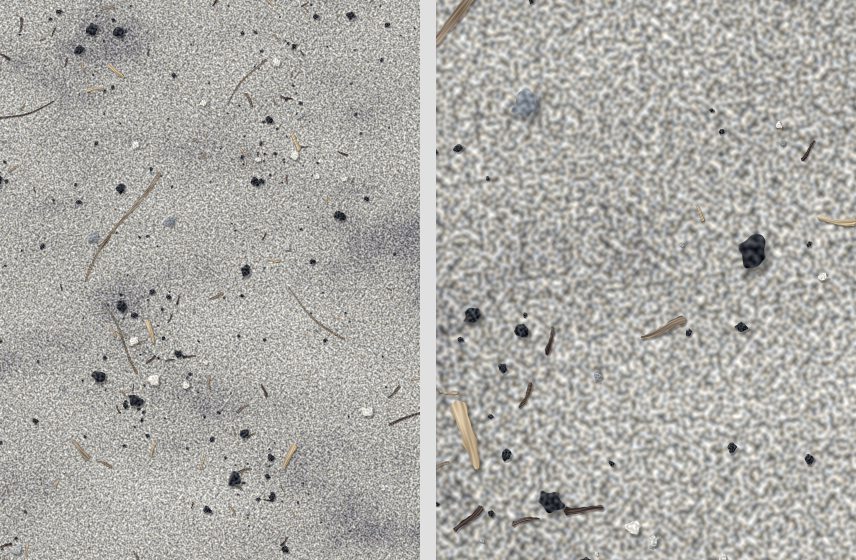
Left: the whole. Right: its middle third, enlarged.
This texture is drawn by a Shadertoy shader. Its source:

```glsl
// Grey beach sand strewn with coal bits, pale pebbles, wood chips and twigs.

#define GRAIN_FREQ 300.0
#define GRAIN_CONTRAST 0.38
#define PATCH_CONTRAST 0.17
#define COAL_SHARE 0.68
#define CLUSTERING 0.85
#define SHADOW 0.32

const vec3 SAND  = vec3(0.685, 0.680, 0.662);
const vec3 DAMP  = vec3(0.560, 0.555, 0.575);
const vec3 COAL  = vec3(0.17, 0.18, 0.21);
const vec3 SLATE = vec3(0.50, 0.53, 0.57);
const vec3 SHELL = vec3(0.90, 0.89, 0.86);
const vec3 BARK  = vec3(0.27, 0.22, 0.21);
const vec3 STRAW = vec3(0.76, 0.68, 0.56);

vec2 hash2(vec2 p) {
    vec3 h = fract(p.xyx * vec3(0.1031, 0.1030, 0.0973));
    h += dot(h, h.yzx + 33.33);
    return fract((h.xx + h.yz) * h.zy);
}

float cornerSlope(vec2 cell, vec2 offset) {
    float angle = 6.2832 * hash2(cell).x;
    return dot(vec2(cos(angle), sin(angle)), offset);
}

// Gradient noise, roughly -0.7 to 0.7
float noise(vec2 p) {
    vec2 i = floor(p), f = p - i;
    vec2 u = f * f * f * (f * (f * 6.0 - 15.0) + 10.0);
    vec2 e = vec2(1.0, 0.0);
    return mix(mix(cornerSlope(i, f), cornerSlope(i + e.xy, f - e.xy), u.x),
               mix(cornerSlope(i + e.yx, f - e.yx), cornerSlope(i + 1.0, f - 1.0), u.x), u.y);
}

mat2 rotation(float a) {
    return mat2(cos(a), sin(a), -sin(a), cos(a));
}

// Where debris gathers: 0 on clean sand, 1 inside a drift
float litter(vec2 p) {
    return smoothstep(0.0, 0.45, noise(p * 4.6 + 7.3) + 0.35 * noise(p * 13.0));
}

vec3 sand(vec2 p) {
    float broad = noise(p * vec2(3.0, 4.5) + 2.0) + 0.6 * noise(p * vec2(7.0, 13.0) + 9.0)
                + 0.35 * noise(p * 31.0);
    float damp = smoothstep(0.08, 0.75, broad);
    vec3 col = mix(SAND, DAMP, 0.75 * damp) - PATCH_CONTRAST * 0.45 * broad;
    vec2 g = rotation(0.64) * p * GRAIN_FREQ;
    float grain = noise(g) + 0.55 * noise(rotation(0.9) * g * 0.53 + 40.0);
    float tint = noise(g * 0.71 + 90.0);
    return col + GRAIN_CONTRAST * grain + tint * vec3(0.05, 0.01, -0.05);
}

// Signed distance to a rough pebble
float pebble(vec2 q, vec2 size, vec2 id) {
    return (length(q / size) - 1.0 + 0.55 * noise(q / size.y * 0.9 + id * 3.7)) * size.y;
}

// Signed distance to a tapered, ragged splinter
float splinter(vec2 q, vec2 size, vec2 id) {
    float along = q.x / size.x;
    float ragged = noise(vec2(q.x / size.y * 0.45, id.x * 5.3 + id.y));
    float width = size.y * (0.85 - 0.35 * along + 0.55 * ragged);
    return max(abs(q.y) - width, abs(q.x) - size.x + 0.6 * abs(q.y));
}

// Lays one layer of pieces over col; woody is 0 for stones, 1 for wood
void scatter(inout vec3 col, vec2 p, float cell, float share, vec2 halfSize,
             float bend, float woody, float seed) {
    float px = 0.75 / iResolution.y;
    for (int j = -1; j <= 1; j++)
    for (int i = -1; i <= 1; i++) {
        vec2 id = floor(p / cell) + vec2(i, j) + seed;
        vec2 spot = hash2(id), pick = hash2(id + 61.0), look = hash2(id + 137.0);
        vec2 centre = (id - seed + spot) * cell;
        float chance = share * mix(1.0, 3.2 * litter(centre) + 0.25, CLUSTERING);
        if (pick.x > chance || length(p - centre) > halfSize.x * 2.0) continue;

        vec2 size = halfSize * mix(0.5, 1.4, look.x * look.x);
        mat2 turn = rotation(6.2832 * pick.y);
        vec2 q = turn * (p - centre);
        vec2 shade = turn * (p - centre + vec2(-0.35, 0.5) * size.y);
        float curve = bend * size.x * sin(q.x / size.x * 2.2 + 6.0 * spot.x);
        q.y += curve;
        shade.y += curve;

        bool wood = woody > 0.5;
        float d = wood ? splinter(q, size, id) : pebble(q, size, id);
        float dShade = wood ? splinter(shade, size, id) : pebble(shade, size, id);
        vec3 stone = look.y < COAL_SHARE ? COAL
                   : mix(SLATE, SHELL, smoothstep(COAL_SHARE, 0.9, look.y));
        vec3 tone = wood ? mix(BARK, STRAW, smoothstep(0.15, 0.85, look.y)) : stone;

        // Fibres run along wood; facets catch light on stones
        float relief = wood ? noise(vec2(q.x * 45.0, q.y / size.y * 2.3) + id)
                            : noise(q / size.y * 2.1 + id * 2.0);
        float lit = dot(q * turn, vec2(-0.5, 0.8)) / size.y;
        tone += 0.28 * relief + (wood ? 0.02 : 0.05) * clamp(lit, -1.0, 1.0);

        col *= 1.0 - SHADOW * smoothstep(0.3 * size.y + px, -0.2 * size.y, dShade);
        col = mix(col, tone, smoothstep(px, -px, d));
    }
}

void mainImage(out vec4 fragColor, in vec2 fragCoord) {
    vec2 p = fragCoord / iResolution.y;
    vec3 col = sand(p);
    scatter(col, p, 0.021, 0.16, vec2(0.0026, 0.0020), 0.0, 0.0, 11.0);  // crumbs
    scatter(col, p, 0.045, 0.20, vec2(0.0110, 0.0017), 0.10, 1.0, 23.0); // chips
    scatter(col, p, 0.200, 0.45, vec2(0.1000, 0.0021), 0.10, 1.0, 37.0); // twigs
    scatter(col, p, 0.160, 0.22, vec2(0.0340, 0.0065), 0.02, 1.0, 53.0); // driftwood
    scatter(col, p, 0.058, 0.30, vec2(0.0092, 0.0072), 0.0, 0.0, 71.0);  // stones
    fragColor = vec4(clamp(col, 0.0, 1.0), 1.0);
}
```
